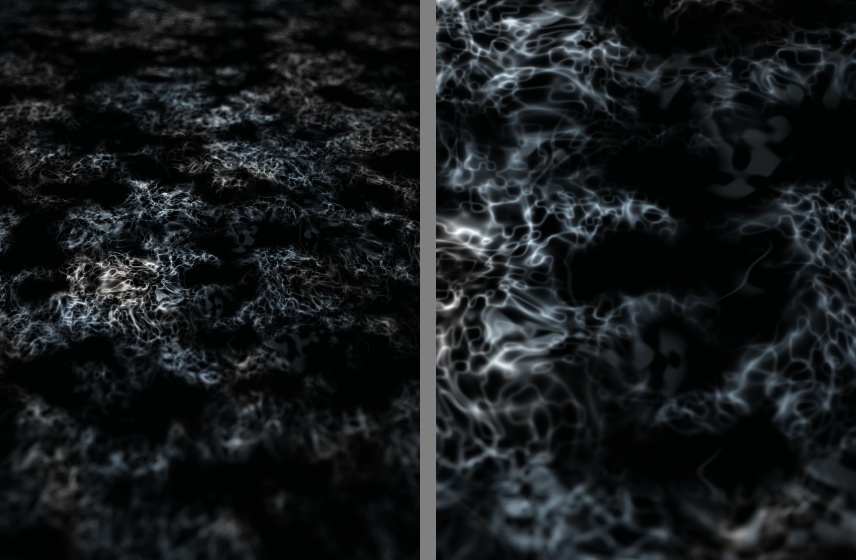
Left, the full canvas; right, a detail of the centre.
A Shadertoy shader for this texture:

```glsl
// Dark, fibrous soil receding into the distance under dim, cool light.
// Ridged noise gives the fibres and layered noise the mounds; a disc of
// samples blurs the near and far ground, and thin roots are laid on top.

float hash(vec2 p) {
    vec3 h = fract(vec3(p.xyx) * 0.1031);
    h += dot(h, h.yzx + 33.33);
    return fract((h.x + h.y) * h.z);
}

float noise(vec2 p) {
    vec2 i = floor(p), f = fract(p);
    f = f * f * (3.0 - 2.0 * f);
    return mix(mix(hash(i), hash(i + vec2(1, 0)), f.x),
               mix(hash(i + vec2(0, 1)), hash(i + vec2(1, 1)), f.x), f.y);
}

float fbm(vec2 p) {
    float sum = 0.0, amp = 0.54;
    for (int i = 0; i < 3; i++) {
        sum += amp * noise(p);
        p = mat2(1.6, 1.2, -1.2, 1.6) * p + 7.3;
        amp *= 0.52;
    }
    return sum;
}

// Thin bright lines where the noise crosses its middle value
float fibre(vec2 p) {
    float r = 1.0 - abs(2.0 * noise(p) - 1.0);
    return r * r * r * r;
}

// Canvas position to ground position, shrinking with distance
vec2 ground(vec2 p) {
    float depth = 1.0 / (1.6 - p.y);
    return vec2((p.x - 0.375) * depth, 1.25 * depth) + 3.0;
}

// Brightness of the soil (x) and of its pale crumbs (y)
vec2 soil(vec2 p) {
    vec2 q = ground(p);
    q += 0.022 * (vec2(noise(q * 24.0), noise(q * 24.0 + 50.0)) - 0.5);

    // Mounds lit from behind, with black hollows between them
    vec2 m = q * vec2(10.0, 13.0);
    float height = fbm(m);
    float slope = height - fbm(m + vec2(0.1, 0.4));
    float mound = smoothstep(0.28, 0.80, height + 0.9 * slope);

    // Tangled fibres at three sizes
    mat2 turn = mat2(0.8, 0.6, -0.6, 0.8);
    float tangle = 0.36 * fibre(q * vec2(48.0, 58.0))
                 + 0.36 * fibre(turn * q * 98.0)
                 + 0.34 * fibre(q.yx * 185.0);

    float crumbs = smoothstep(0.70, 0.92, noise(q * vec2(17.0, 30.0) + 9.0))
                 * smoothstep(0.48, 0.75, noise(turn * q * 120.0));
    return vec2(mound * pow(tangle, 1.8), crumbs * (0.25 + 0.75 * mound));
}

// Curved, tapering roots, mostly upright, near the focal band
float roots(vec2 p, float blur) {
    float sum = 0.0;
    float width = 0.0009 + 0.5 * blur;
    for (int i = 0; i < 34; i++) {
        float id = float(i);
        vec2 base = vec2(hash(vec2(id, 1.3)) * 0.75, 0.30 + 0.42 * hash(vec2(id, 5.7)));
        float len = 0.03 + 0.07 * hash(vec2(id, 9.1));
        float lean = 1.3 * (hash(vec2(id, 3.9)) - 0.5);
        float t = (p.y - base.y) / len;
        float bend = 0.012 * sin(t * 3.0 + id) + 0.003 * sin(t * 11.0 + id * 2.0);
        float d = abs(p.x - base.x - lean * len * t - bend) / sqrt(1.0 + lean * lean);
        float ends = smoothstep(0.0, 0.2, t) * (1.0 - smoothstep(0.6, 1.0, t));
        float line = 1.0 - smoothstep(0.2 * width, 1.5 * width, d);
        sum += line * ends * (0.3 + 0.7 * hash(vec2(id, 7.7))) * 0.0009 / width;
    }
    return sum;
}

void mainImage(out vec4 fragColor, in vec2 fragCoord) {
    vec2 p = fragCoord / iResolution.y;
    vec2 uv = fragCoord / iResolution.xy;

    // Depth of field: sharp just above the middle
    float blur = 0.0007 + 0.0085 * smoothstep(0.05, 0.60, abs(p.y - 0.57));
    vec2 light = vec2(0.0);
    const int SAMPLES = 20;
    for (int i = 0; i < SAMPLES; i++) {
        float k = float(i) + 0.5;
        float angle = k * 2.39996;
        light += soil(p + blur * sqrt(k / float(SAMPLES)) * vec2(cos(angle), sin(angle)));
    }
    light /= float(SAMPLES);

    // Light fades to the edges, most of all at the top and bottom
    vec2 c = (uv - vec2(0.48, 0.54)) / vec2(0.75, 0.46);
    float fade = exp(-0.95 * dot(c, c));
    float patches = 0.55 + 0.9 * noise(p * vec2(6.0, 8.0) + 21.0);

    // Cool grey, shifting to steel blue or a faint brown
    float hue = noise(p * vec2(9.0, 12.0) + 4.0);
    vec3 cool = vec3(0.82, 1.00, 1.13);
    vec3 warm = vec3(1.03, 0.99, 0.96);
    vec3 tint = mix(cool, warm, smoothstep(0.3, 0.8, hue + 0.35 * (p.y - 0.5)));

    vec3 color = tint * light.x * 2.1 * patches;
    color += vec3(0.78, 0.92, 1.02) * light.y * 0.55;
    color += vec3(0.92, 0.97, 1.00) * roots(p, blur) * 0.16;
    color *= fade;
    color = color / (1.0 + 0.5 * color) + vec3(0.004, 0.006, 0.007);
    fragColor = vec4(color, 1.0);
}
```
